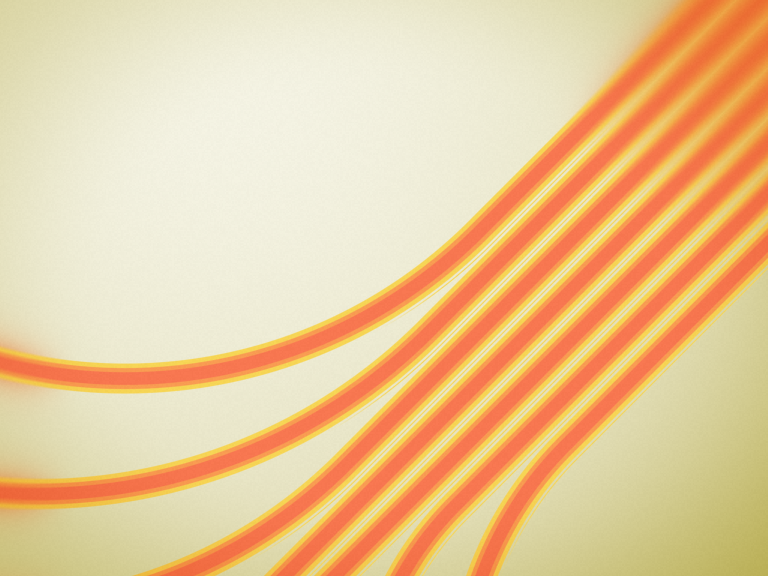
A Shadertoy shader for this background:

```glsl
// Seven striped ribbons fanning out of a diagonal band over a warm cream backdrop.

const int RIBBONS = 7;
const float SPACING = 0.0614;
const float FIRST_OFFSET = -0.1657;
const vec3 HALF_WIDTHS = vec3(0.0260, 0.0182, 0.0110); // yellow, orange, red

const vec3 CREAM  = vec3(0.955, 0.950, 0.890);
const vec3 OLIVE  = vec3(0.740, 0.700, 0.360);
const vec3 YELLOW = vec3(0.965, 0.835, 0.330);
const vec3 ORANGE = vec3(0.975, 0.610, 0.320);
const vec3 RED    = vec3(0.970, 0.465, 0.315);
const vec3 GLOW   = vec3(0.930, 0.470, 0.200);

// Per ribbon: position along the diagonal where it bends, signed bend radius.
const vec2 BENDS[RIBBONS] = vec2[RIBBONS](
    vec2(1.010, 0.868), vec2(0.826, 0.960), vec2(0.561, 0.868),
    vec2(-9.0, 1.0), vec2(-9.0, 1.0),
    vec2(0.645, -0.557), vec2(0.853, -0.622));

float hash(vec2 cell) {
    vec3 p = fract(vec3(cell.xyx) * 0.1031);
    p += dot(p, p.yzx + 33.33);
    return fract((p.x + p.y) * p.z);
}

// Signed distance to a line that turns into an arc before the bend point.
float ribbonDistance(vec2 diagonal, float offset, vec2 bend) {
    vec2 q = diagonal - vec2(bend.x, offset);
    float radius = bend.y;
    float arc = sign(radius) * (abs(radius) - length(q - vec2(0.0, radius)));
    return q.x > 0.0 ? q.y : arc;
}

float band(float d, float halfWidth, float softness) {
    return 1.0 - smoothstep(halfWidth - softness, halfWidth + softness, abs(d));
}

// Nested colour bands with a hairline along the lower side.
vec3 paintRibbon(vec3 color, float d, float softness, float hairline) {
    float thin = band(d + HALF_WIDTHS.x + 0.0045, 0.0009, softness);
    color = mix(color, YELLOW, thin * hairline);
    color = mix(color, YELLOW, band(d, HALF_WIDTHS.x, softness));
    color = mix(color, ORANGE, band(d, HALF_WIDTHS.y, softness));
    return mix(color, RED, band(d, HALF_WIDTHS.z, softness));
}

vec3 backdrop(vec2 p, float vignette) {
    float falloff = pow(length(p - vec2(0.408, 0.852)), 1.8);
    return mix(CREAM, OLIVE, clamp(0.45 * falloff + 0.38 * vignette, 0.0, 1.05));
}

void mainImage(out vec4 fragColor, in vec2 fragCoord) {
    vec2 uv = fragCoord / iResolution.xy;
    vec2 p = vec2(uv.x * 4.0 / 3.0, uv.y);
    vec2 diagonal = vec2(p.x + p.y, p.y - p.x) * 0.70711;

    float vignette = smoothstep(0.35, 0.75, length(uv - 0.5));
    float corner = 1.0 - smoothstep(0.02, 0.46, distance(p, vec2(1.333, 1.0)));
    float leftEdge = 1.0 - smoothstep(0.0, 0.14, p.x);
    float softness = 0.8 / iResolution.y + 0.022 * corner + 0.003 * leftEdge;
    float glowAmount = 0.85 * corner + 0.45 * leftEdge;

    vec3 color = backdrop(p, vignette);

    // Halo around the closest ribbon
    float nearest = 10.0;
    for (int i = 0; i < RIBBONS; i++) {
        float offset = FIRST_OFFSET - float(i) * SPACING;
        nearest = min(nearest, abs(ribbonDistance(diagonal, offset, BENDS[i])));
    }
    float halo = exp(-max(nearest - HALF_WIDTHS.x, 0.0) / 0.022);
    color = mix(color, GLOW, halo * glowAmount);

    // Ribbons, tinted deeper towards the canvas edges
    vec3 painted = color;
    float coverage = 1.0 - smoothstep(-softness, softness, nearest - HALF_WIDTHS.x);
    for (int i = 0; i < RIBBONS; i++) {
        float offset = FIRST_OFFSET - float(i) * SPACING;
        float d = ribbonDistance(diagonal, offset, BENDS[i]);
        float start = BENDS[i].x;
        float hairline = smoothstep(start - 0.26, start - 0.1, diagonal.x);
        painted = paintRibbon(painted, d, softness, hairline * (1.0 - corner));
    }
    vec3 tint = mix(vec3(1.0), vec3(0.94, 0.80, 0.60), vignette * coverage);
    color = mix(painted * tint, GLOW, 0.35 * corner * coverage);

    // Fine paper grain
    color += (hash(floor(p * 384.0)) - 0.5) * 0.014;
    fragColor = vec4(clamp(color, 0.0, 1.0), 1.0);
}
```
